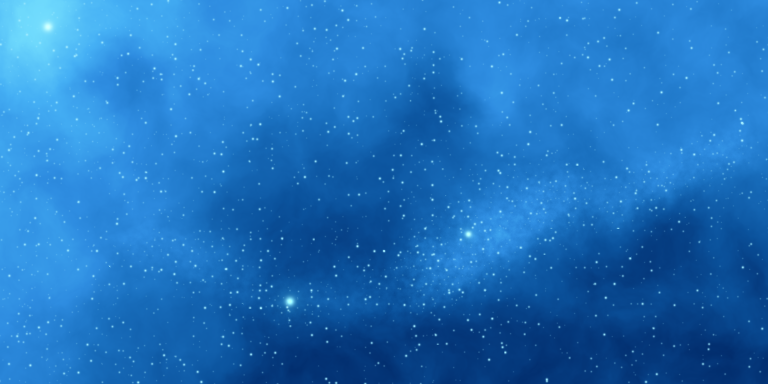
Reproduce this background procedurally as a WebGL 2 fragment shader.

```glsl
#version 300 es
precision highp float;
// Blue nebula with a scatter of fine stars. Soft puffs and two dust lanes, bent
// by gradient noise, add up to a light level that a colour ramp turns into blues.
// Hashed grids hold the small stars; three beacons carry wide halos.
uniform vec2 u_resolution;
out vec4 fragColor;

const vec3 RAMP[6] = vec3[6](
  vec3(0.005, 0.17, 0.42), vec3(0.04, 0.32, 0.61), vec3(0.10, 0.44, 0.75),
  vec3(0.18, 0.55, 0.88), vec3(0.27, 0.69, 0.96), vec3(0.43, 0.85, 0.99));
const vec3 STAR_COLOR = vec3(0.62, 0.92, 1.0);
const vec3 HALO_COLOR = vec3(0.30, 0.78, 1.0);
const float WARP = 0.13;          // bending of the cloud outlines
const float CLOUD_CONTRAST = 0.24;
const float GRAIN_CONTRAST = 0.20; // fine mottling inside the lanes
const float STAR_SIZE = 0.0023;
const int STAR_LAYERS = 4;

uint mixBits(uint n) {
  n = (n ^ (n >> 16)) * 0x7feb352du;
  n = (n ^ (n >> 15)) * 0x846ca68bu;
  return n ^ (n >> 16);
}

float hash(vec2 cell, int seed) {
  ivec2 c = ivec2(cell);
  uint n = mixBits(uint(c.x) + mixBits(uint(c.y) + mixBits(uint(seed))));
  return float(n >> 8) / 16777216.0;
}

float slope(vec2 cell, vec2 offset) {
  float angle = 6.28318 * hash(cell, 7);
  return dot(vec2(cos(angle), sin(angle)), offset);
}

float gradientNoise(vec2 p) {
  vec2 i = floor(p), f = p - i;
  vec2 w = f * f * f * (f * (f * 6.0 - 15.0) + 10.0);
  vec2 e = vec2(1.0, 0.0);
  float low = mix(slope(i, f), slope(i + e.xy, f - e.xy), w.x);
  float high = mix(slope(i + e.yx, f - e.yx), slope(i + e.xx, f - e.xx), w.x);
  return mix(low, high, w.y);
}

float fbm(vec2 p) {
  float sum = 0.0, gain = 0.5;
  for (int i = 0; i < 6; i++) {
    sum += gain * gradientNoise(p);
    p = mat2(1.6, 1.2, -1.2, 1.6) * p + 17.3;
    gain *= 0.52;
  }
  return sum;
}

float puff(vec2 p, vec2 center, vec2 size) {
  vec2 d = (p - center) / size;
  return exp(-dot(d, d));
}

float lane(vec2 p, vec2 a, vec2 b, float width) {
  vec2 ab = b - a;
  float along = clamp(dot(p - a, ab) / dot(ab, ab), 0.0, 1.0);
  float d = length(p - a - ab * along) / width;
  return exp(-d * d);
}

// Small stars, one at most per cell, kept clear of the cell borders
float starField(vec2 p, float density) {
  float light = 0.0;
  for (int i = 0; i < STAR_LAYERS; i++) {
    vec2 grid = p * (18.0 + 11.0 * float(i)) + 5.7 * float(i);
    vec2 cell = floor(grid);
    int seed = 11 + 5 * i;
    vec2 spot = 0.2 + 0.6 * vec2(hash(cell, seed), hash(cell, seed + 1));
    float power = hash(cell, seed + 2);
    float radius = STAR_SIZE * (0.8 + 0.6 * power * power);
    float d = length(grid - cell - spot) / (18.0 + 11.0 * float(i)) / radius;
    float present = step(hash(cell, seed + 3), density);
    light += present * (0.15 + 0.85 * power * power * power) * exp(-d * d);
  }
  return min(light, 1.0);
}

vec3 beacon(vec2 p, vec2 center, float size) {
  float d = length(p - center) / size;
  return STAR_COLOR * exp(-d * d) + HALO_COLOR * 0.35 * exp(-d * 0.55);
}

void main() {
  vec2 p = gl_FragCoord.xy / u_resolution.y;
  vec2 q = p + WARP * vec2(fbm(p * 3.5 + 3.1), fbm(p * 3.5 + 41.7));

  // Broad light: dim floor, glowing left side and upper left corner
  float light = 0.07 + 0.47 * smoothstep(0.0, 0.85, q.y);
  light += 0.45 * puff(q, vec2(0.0, 0.25), vec2(0.5, 0.45));
  light += 0.38 * puff(q, vec2(0.08, 1.0), vec2(0.4, 0.25));
  light += 0.13 * puff(q, vec2(0.0), vec2(0.28, 0.16));

  // Dark clouds and their lit rims
  light -= 0.20 * puff(q, vec2(0.88, 0.50), vec2(0.36, 0.22));
  light -= 0.27 * puff(q, vec2(1.13, 0.74), vec2(0.12, 0.14));
  light -= 0.17 * puff(q, vec2(0.34, 0.78), vec2(0.11, 0.09));
  light -= 0.16 * puff(q, vec2(1.72, 0.41), vec2(0.20, 0.12));
  light -= 0.08 * puff(q, vec2(0.86, 0.08), vec2(0.18, 0.10));
  light += 0.09 * puff(q, vec2(1.06, 0.88), vec2(0.13, 0.10));
  light += 0.12 * puff(q, vec2(1.27, 0.77), vec2(0.07, 0.14));
  light += 0.07 * puff(q, vec2(0.46, 0.74), vec2(0.03, 0.11));

  // Dust lanes: a bright one rising to the right, a faint one on the left
  float bright = max(lane(q, vec2(1.14, 0.31), vec2(1.45, 0.46), 0.10),
                     0.7 * lane(q, vec2(1.45, 0.46), vec2(1.88, 0.57), 0.08));
  float faint = max(lane(q, vec2(0.38, 0.37), vec2(0.78, 0.22), 0.08),
                    lane(q, vec2(0.78, 0.22), vec2(1.14, 0.31), 0.08));
  float dust = clamp(bright + 0.5 * faint, 0.0, 1.0);
  light += 0.25 * bright + 0.11 * faint;
  light += 0.13 * puff(q, vec2(1.29, 0.39), vec2(0.15, 0.08));
  light += CLOUD_CONTRAST * fbm(q * 5.0 + 9.0);
  light += GRAIN_CONTRAST * dust * fbm(p * 45.0);

  // Colour ramp
  float level = clamp(light, 0.0, 1.0) * 5.0;
  vec3 color = RAMP[0];
  for (int i = 1; i < 6; i++)
    color = mix(color, RAMP[i], clamp(level - float(i - 1), 0.0, 1.0));

  // Stars crowd the lanes and the left side
  float density = 0.17 + 0.38 * dust + 0.12 * exp(-p.x * 2.5);
  color = mix(color, STAR_COLOR, starField(p, density));
  vec3 glow = beacon(p, vec2(0.125, 0.93), 0.012)
            + beacon(p, vec2(0.755, 0.215), 0.011)
            + beacon(p, vec2(1.22, 0.39), 0.008);
  color = 1.0 - (1.0 - color) * (1.0 - min(glow, 1.0));
  fragColor = vec4(color, 1.0);
}
```
